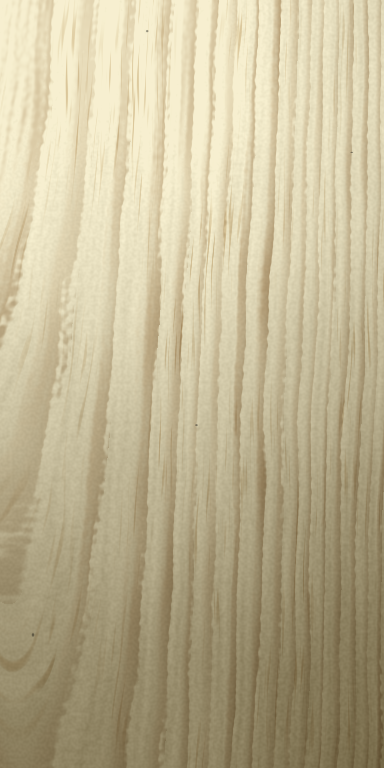
This texture is drawn by a WebGL 2 fragment shader. Its source:

```glsl
#version 300 es
precision highp float;

uniform vec2 u_resolution;
out vec4 fragColor;

vec2 hash2(vec2 cell) {
  vec3 q = fract(cell.xyx * vec3(0.1031, 0.1030, 0.0973));
  q += dot(q, q.yzx + 33.33);
  return fract((q.xx + q.yz) * q.zy);
}

// Gradient noise, roughly -0.6 to 0.6
float cornerGradient(vec2 cell, vec2 offset) {
  float angle = 6.2832 * hash2(cell).x;
  return dot(vec2(cos(angle), sin(angle)), offset);
}

float gradientNoise(vec2 p) {
  vec2 cell = floor(p);
  vec2 f = p - cell;
  vec2 w = f * f * f * (f * (f * 6.0 - 15.0) + 10.0);
  vec2 e = vec2(0.0, 1.0);
  float low = mix(cornerGradient(cell, f), cornerGradient(cell + e.yx, f - e.yx), w.x);
  float high = mix(cornerGradient(cell + e, f - e), cornerGradient(cell + 1.0, f - 1.0), w.x);
  return mix(low, high, w.y);
}

// Straightens the leaning grain into a coordinate across the rings
float acrossGrain(vec2 p, float depth) {
  float lean = mix(0.05, 0.02, p.x) + 0.12 * exp(-5.5 * p.x);
  float wave = 0.022 * gradientNoise(vec2(p.x * 2.5, p.y * 1.7) + 7.0);
  float ripple = 0.006 * gradientNoise(vec2(p.x * 9.0, p.y * 5.0) + 31.0);
  return p.x + lean * depth + wave + ripple;
}

// Ring count grows faster to the right, where rings crowd together
float ringPhase(float across) {
  float crowding = max(across - 0.2, 0.0);
  float uneven = 0.6 * gradientNoise(vec2(across * 8.0, 3.5));
  return 6.8 * across + 14.5 * crowding * crowding + uneven + 0.1;
}

// Dark late wood: long soft rise, crisper fall, frayed along the fibres
float lateWood(float phase, float fray, float y) {
  float ring = floor(phase);
  float f = phase - ring + fray * smoothstep(0.0, 0.3, phase - ring);
  float start = mix(0.3, 0.6, hash2(vec2(ring, 4.0)).x);
  float band = smoothstep(start, 0.86, f) * (1.0 - smoothstep(0.86, 0.97, f));
  float strength = mix(0.45, 1.05, hash2(vec2(ring, 9.0)).y);
  return band * strength * (1.0 + 0.8 * gradientNoise(vec2(ring * 5.3, y * 3.0)));
}

// Thin dark fibres gathered in loose patches
float fibres(float across, float y) {
  float dash = smoothstep(0.12, 0.5, gradientNoise(vec2(across * 140.0, y * 6.0)));
  float patches = smoothstep(-0.15, 0.45, gradientNoise(vec2(across * 9.0, y * 2.0) + 17.0));
  return dash * patches;
}

float specks(vec2 p, float height) {
  float mark = 0.0;
  for (int i = 0; i < 4; i++) {
    vec2 seed = hash2(vec2(float(i) * 3.7, 21.0));
    vec2 d = (p - seed * vec2(1.0, height)) * vec2(1.0, mix(0.6, 1.8, seed.x));
    mark = max(mark, 1.0 - smoothstep(0.001, 0.005, length(d)));
  }
  return mark;
}

// Light falls from the upper left
float lighting(vec2 p, float depth) {
  float tone = mix(1.1, 0.18, smoothstep(0.2, 2.15, depth));
  tone -= 0.24 * smoothstep(0.45, 1.1, p.x);
  return tone + 0.06 * gradientNoise(p * 2.5 + 5.0);
}

void main() {
  vec2 p = gl_FragCoord.xy / u_resolution.x;
  float height = u_resolution.y / u_resolution.x;
  float depth = height - p.y;
  float across = acrossGrain(p, depth);

  // Fine surface texture
  float mottle = gradientNoise(vec2(across * 85.0, p.y * 55.0));
  float grit = gradientNoise(p * 125.0 + 43.0);
  float streak = gradientNoise(vec2(across * 75.0, p.y * 3.0) + 11.0);
  float tone = lighting(p, depth) + 0.06 * mottle + 0.07 * grit + 0.09 * streak;

  vec3 shade = vec3(0.475, 0.427, 0.298);
  vec3 pale = vec3(0.94, 0.91, 0.785);
  vec3 color = mix(shade, pale, min(tone, 1.06));

  // Brown markings
  float fray = 0.22 * streak + 0.1 * mottle;
  float late = lateWood(ringPhase(across), fray, p.y);
  color *= mix(vec3(1.0), vec3(0.84, 0.785, 0.72), late);
  color *= mix(vec3(1.0), vec3(0.88, 0.82, 0.73), fibres(across, p.y));
  color *= 1.0 - 0.4 * specks(p, height);
  fragColor = vec4(color, 1.0);
}
```
